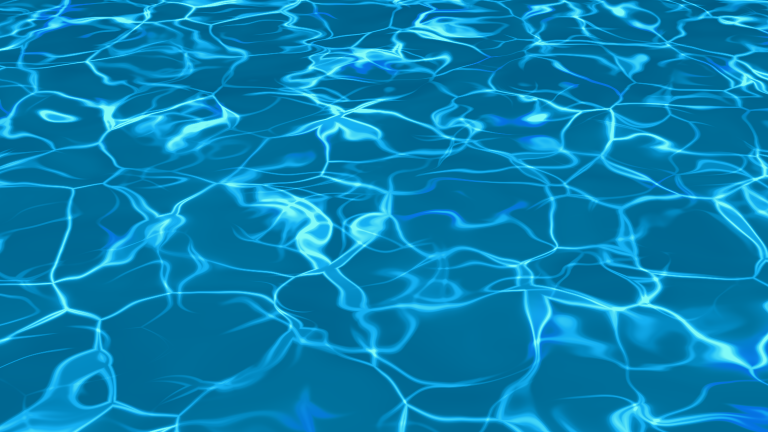
Write a Shadertoy shader that draws this texture.

```glsl
const vec3 DEEP = vec3(0.00, 0.35, 0.51);
const vec3 POOL = vec3(0.00, 0.445, 0.615);
const vec3 LIT = vec3(0.01, 0.54, 0.76);
const vec3 BRIGHT = vec3(0.08, 0.69, 0.95);
const vec3 PALE = vec3(0.25, 0.83, 0.97);
const vec3 GLINT = vec3(0.50, 0.98, 0.97);
const vec3 BLUE = vec3(0.02, 0.42, 0.92);
const float HORIZON = 1.8;                 // in canvas heights
const vec2 CELL_DENSITY = vec2(6.4, 15.0); // across, into the distance
const float LINE_WIDTH = 0.015;
const float GLOW_RANGE = 0.09;
const float RIBBON_OPENING = 0.38;
const float BROAD_BEND = 0.38;
const float FINE_BEND = 0.12;
const float WOBBLE = 0.38;
const int SAMPLES = 2;                     // per axis

vec2 hash2(vec2 p) {
    vec3 h = fract(p.xyx * vec3(0.1031, 0.1030, 0.0973));
    h += dot(h, h.yzx + 33.33);
    return fract((h.xx + h.yz) * h.zy);
}

vec2 randomSlope(vec2 cell) {
    return hash2(cell) * 2.0 - 1.0;
}

// Gradient noise: value in x, slope in yz
vec3 slopeNoise(vec2 p) {
    vec2 i = floor(p), f = fract(p);
    vec2 u = f * f * f * (f * (f * 6.0 - 15.0) + 10.0);
    vec2 du = 30.0 * f * f * (f * (f - 2.0) + 1.0);
    vec2 e = vec2(1.0, 0.0);
    vec2 ga = randomSlope(i), gb = randomSlope(i + e);
    vec2 gc = randomSlope(i + e.yx), gd = randomSlope(i + e.xx);
    float a = dot(ga, f), b = dot(gb, f - e);
    float c = dot(gc, f - e.yx), d = dot(gd, f - e.xx);
    float k = a - b - c + d;
    float value = a + u.x * (b - a) + u.y * (c - a) + u.x * u.y * k;
    vec2 slope = ga + u.x * (gb - ga) + u.y * (gc - ga) + u.x * u.y * (ga - gb - gc + gd)
               + du * (u.yx * k + vec2(b, c) - a);
    return vec3(value, slope);
}

// Distance to the nearest border between scattered cells
float borderDistance(vec2 p) {
    vec2 i = floor(p), f = fract(p);
    vec2 nearest = vec2(0.0), home = vec2(0.0);
    float best = 8.0;
    for (int y = -1; y <= 1; y++)
    for (int x = -1; x <= 1; x++) {
        vec2 g = vec2(x, y);
        vec2 r = g + hash2(i + g) - f;
        float d = dot(r, r);
        if (d < best) { best = d; nearest = r; home = g; }
    }
    float border = 8.0;
    for (int y = -2; y <= 2; y++)
    for (int x = -2; x <= 2; x++) {
        vec2 g = home + vec2(x, y);
        vec2 r = g + hash2(i + g) - f;
        vec2 gap = r - nearest;
        if (dot(gap, gap) > 0.0001)
            border = min(border, dot(0.5 * (nearest + r), normalize(gap)));
    }
    return border;
}

// A focused line that opens into a filled sheet with bright rims
float ribbon(float d, float opening, float width) {
    float outside = d - opening;
    float rim = exp(-outside * outside / (width * width));
    float sheet = smoothstep(width, -width, outside) * smoothstep(0.0, 0.03, opening);
    float glow = exp(-max(outside, 0.0) / GLOW_RANGE);
    return 0.78 * rim + 0.22 * sheet + 0.23 * glow;
}

// Distance to the level line of a noise field
float levelDistance(vec2 p) {
    vec3 field = slopeNoise(p);
    return abs(field.x) / (length(field.yz) + 0.3);
}

// Patches from 0 to 1 where a layer shows
float patches(vec2 p, float low, float high) {
    return smoothstep(low, high, slopeNoise(p).x);
}

vec3 waterColour(vec2 uv, float aspect) {
    // Perspective of the water plane
    float depth = 1.0 / (HORIZON - uv.y);
    vec2 p = CELL_DENSITY * depth * vec2(uv.x - 0.5 * aspect, 1.0) + vec2(40.0, 20.0);
    float width = LINE_WIDTH + 0.022 * depth * depth;

    // Refraction by the surface
    float wobble = slopeNoise(p * vec2(0.7, 2.6) + 13.0).x;
    p.x += WOBBLE * patches(p * 0.5 + 71.0, -0.1, 0.3) * wobble;
    vec2 q = p + BROAD_BEND * slopeNoise(p * 0.6).yz + FINE_BEND * slopeNoise(p * 1.6 + 31.0).yz;

    // Main web and faint second web
    float spread = slopeNoise(p * 0.9 + 53.0).x;
    float power = clamp(0.78 + 1.6 * slopeNoise(p * 0.75 + 17.0).x, 0.2, 1.25);
    float light = power * ribbon(borderDistance(q * 0.85), RIBBON_OPENING * max(spread - 0.05, 0.0), width);

    vec2 q2 = p.yx * vec2(0.9, 0.8) + 0.45 * slopeNoise(p * 0.7 + 5.0).yz;
    float second = ribbon(borderDistance(q2 + 60.0), RIBBON_OPENING * max(-spread - 0.1, 0.0), width);
    light += 0.55 * patches(p * 0.6 + 97.0, -0.1, 0.3) * second;

    // Loose curls and thin threads
    float curl = ribbon(levelDistance(q * vec2(0.65, 0.95) + 43.0), 0.0, width);
    light += 0.75 * patches(p * 0.7 + 23.0, -0.12, 0.25) * curl;
    float thread = levelDistance(q * vec2(0.8, 1.5) + 147.0) / width;
    light += 0.5 * patches(p * 0.6 + 133.0, -0.05, 0.25) * exp(-thread * thread);

    // Soft haze, then light to colour
    float haze = slopeNoise(q * 0.7 + 83.0).x + 0.5 * slopeNoise(q * vec2(1.3, 2.4) + 61.0).x;
    light += 0.15 * haze - 0.05;
    float tone = 0.82 + 0.6 * haze - 0.35 * smoothstep(0.6, 1.0, uv.y);
    vec3 colour = mix(DEEP, POOL, clamp(tone, 0.0, 1.0));
    colour = mix(colour, LIT, smoothstep(0.02, 0.24, light));
    colour = mix(colour, BRIGHT, smoothstep(0.25, 0.56, light));
    colour = mix(colour, PALE, smoothstep(0.58, 0.9, light));
    colour = mix(colour, GLINT, smoothstep(0.9, 1.25, light));

    // Blue fringes on some flanks
    float fringe = smoothstep(0.08, 0.22, light) * smoothstep(0.65, 0.4, light);
    float blueMask = patches(p * 0.8 + 119.0, 0.12, 0.32);
    return mix(colour, BLUE, 0.75 * fringe * blueMask);
}

void mainImage(out vec4 fragColor, in vec2 fragCoord) {
    vec3 total = vec3(0.0);
    for (int y = 0; y < SAMPLES; y++)
    for (int x = 0; x < SAMPLES; x++) {
        vec2 offset = (vec2(x, y) + 0.5) / float(SAMPLES) - 0.5;
        total += waterColour((fragCoord + offset) / iResolution.y, iResolution.x / iResolution.y);
    }
    fragColor = vec4(total / float(SAMPLES * SAMPLES), 1.0);
}
```
